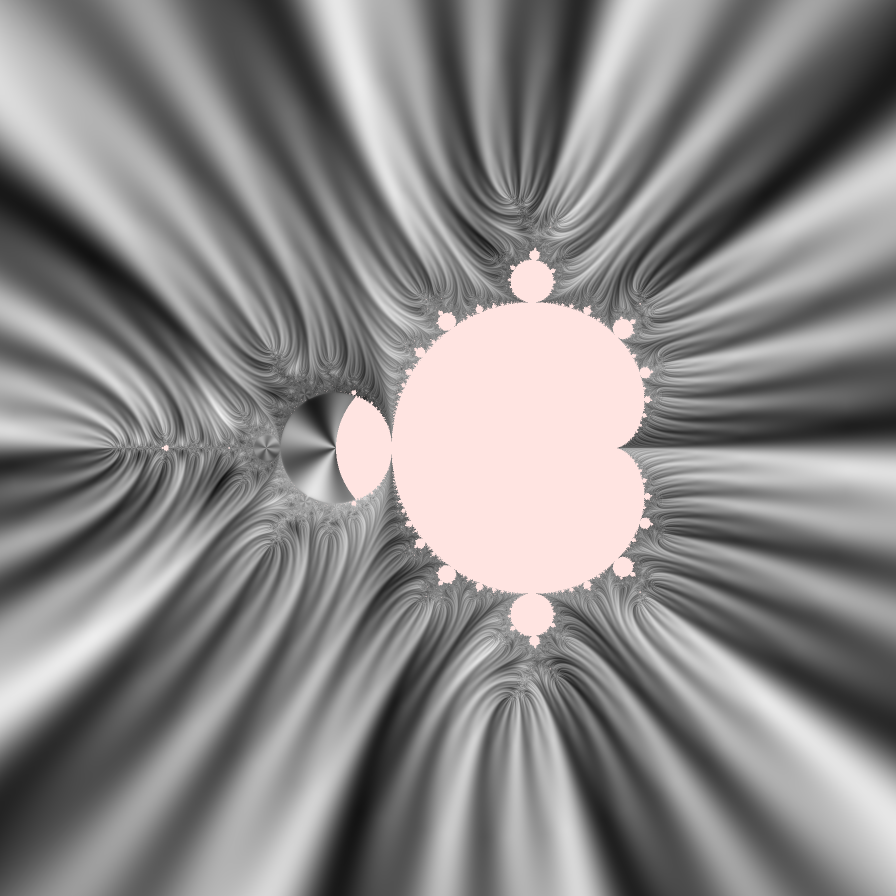
Write a Shadertoy shader that draws this background.

```glsl
// Mandelbrot set in pale rose on grey silk-like streaks.
// Stripe averaging: each orbit point adds the sine of five times its argument,
// and the mean is blended across escape bands so that the streaks stay smooth.

vec2 complexSquare(vec2 z) {
    return vec2(z.x * z.x - z.y * z.y, 2.0 * z.x * z.y);
}

// sin(5 * arg z), by powers of the unit complex number
float stripe(vec2 z) {
    vec2 unit = z / max(length(z), 1e-12);
    vec2 fourth = complexSquare(complexSquare(unit));
    return fourth.x * unit.y + fourth.y * unit.x;
}

// Main cardioid, where every orbit settles near the origin
bool inCardioid(vec2 c) {
    vec2 d = c - vec2(0.25, 0.0);
    float q = dot(d, d);
    return q * (q + d.x) < 0.25 * c.y * c.y;
}

vec3 fractalColor(vec2 c) {
    const vec3 rose = vec3(1.0, 0.894, 0.882);
    if (inCardioid(c)) return rose;

    vec2 z = c;
    float sum = 0.0, previousSum = 0.0, count = 0.0;
    for (int i = 0; i < 200; i++) {
        z = complexSquare(z) + c;
        previousSum = sum;
        sum += stripe(z);
        count += 1.0;
        if (dot(z, z) > 1e4) break;
    }

    // Bounded orbits that end inside the unit circle form the flat shape
    float radius = length(z);
    if (radius < 1.0) return rose;

    // Blend the last two means by the fractional escape count
    float escape = log(radius) / log(100.0);
    float blend = clamp(1.0 - log2(max(escape, 1e-6)), 0.0, 1.0);
    float average = mix(previousSum / max(count - 1.0, 1.0), sum / count, blend);
    return vec3(0.5 - 0.5 * average);
}

void mainImage(out vec4 fragColor, in vec2 fragCoord) {
    float scale = 4.0 / min(iResolution.x, iResolution.y);
    vec3 color = vec3(0.0);

    // Four samples per pixel smooth the edges
    for (int i = 0; i < 4; i++) {
        vec2 offset = vec2(i % 2, i / 2) * 0.5 - 0.25;
        vec2 c = (fragCoord + offset - 0.5 * iResolution.xy) * scale - vec2(0.5, 0.0);
        color += 0.25 * fractalColor(c);
    }
    fragColor = vec4(color, 1.0);
}
```
